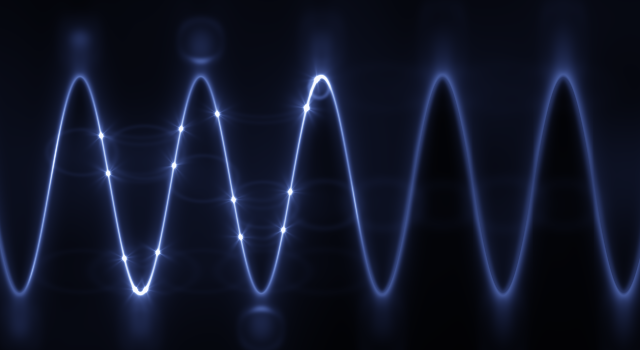
Give the GLSL for this background, as a Shadertoy shader.

```glsl
// A glowing blue sine filament with star sparks, faint caustic rings and dark haze.

#define PERIOD 0.3452
#define FIRST_CREST 0.2286
#define MID_HEIGHT 0.4714
#define AMPLITUDE 0.310
#define CORE_WIDTH 0.0029
#define SPARK_SIZE 0.0066
#define HAZE_LEVEL 0.078
#define RING_LEVEL 0.055
#define FLARE_LENGTH 0.050
#define TINT vec3(0.38, 0.52, 1.10)

const float TAU = 6.2831853;

float hash(vec2 p) {
    vec3 q = fract(vec3(p.xyx) * 0.1031);
    q += dot(q, q.yzx + 33.33);
    return fract((q.x + q.y) * q.z);
}

float noise(vec2 p) {
    vec2 cell = floor(p), t = fract(p);
    t = t * t * (3.0 - 2.0 * t);
    return mix(mix(hash(cell), hash(cell + vec2(1, 0)), t.x),
               mix(hash(cell + vec2(0, 1)), hash(cell + vec2(1, 1)), t.x), t.y);
}

float bell(float x, float width) {
    x /= width;
    return exp(-x * x);
}

float waveHeight(float x) {
    return MID_HEIGHT + AMPLITUDE * cos(TAU * (x - FIRST_CREST) / PERIOD);
}

// Soft elliptic outline with a faint fill
float ring(vec2 p, vec2 radius, float width) {
    float q = length(p / radius);
    return bell((q - 1.0) * min(radius.x, radius.y), width)
         + 0.35 * (1.0 - smoothstep(0.2, 1.2, q));
}

// Hot core, small halo and thin rays
float spark(vec2 p, float seed) {
    float r = length(p), a = atan(p.y, p.x + 1e-6);
    float rays = pow(abs(cos(a * 3.0 + seed * 6.0)), 16.0)
               + pow(abs(cos(a * 2.0 - seed * 9.0)), 24.0);
    return 3.0 * bell(r, SPARK_SIZE) + 0.42 * exp(-r / 0.022)
         + 0.45 * rays * exp(-r / 0.016);
}

// The line: thin and hot at left, wide and soft at right
float filament(vec2 p) {
    float phase = TAU * (p.x - FIRST_CREST) / PERIOD;
    float c = cos(phase);
    float dy = p.y - waveHeight(p.x);
    float slope = AMPLITUDE * TAU / PERIOD * sin(phase);
    float d = abs(dy) / sqrt(1.0 + slope * slope);
    float sharp = smoothstep(0.02, 0.16, p.x) * (1.0 - smoothstep(0.92, 1.08, p.x));
    float blur = smoothstep(0.9, 1.6, p.x);

    float hot = bell(p.x - FIRST_CREST - 0.5 * PERIOD, 0.034)
              + bell(p.x - FIRST_CREST - 2.0 * PERIOD + 0.006, 0.034);
    float glint = bell(p.x - 0.157, 0.012) + bell(p.x - 1.015, 0.012) + bell(p.x - 0.09, 0.012);
    float gain = mix(1.15, 0.35, smoothstep(0.5, 1.0, abs(c))) + 2.2 * hot;
    float v = (sharp * gain + 0.7 * glint) * bell(d, CORE_WIDTH * (1.0 + 0.6 * hot));
    v += mix(0.36, 0.24, blur) * bell(d, mix(0.008, 0.013, blur));
    v += (0.22 + 0.25 * hot - 0.06 * blur) * exp(-d / 0.022);

    // One-sided flare past crests and troughs, stretched along the vertical
    float outside = smoothstep(-0.004, 0.008, dy * c);
    float tip = pow(abs(c), 6.0);
    float reach = FLARE_LENGTH * (0.7 + 0.5 * blur);
    v += outside * (0.14 + 0.18 * blur + 0.16 * tip) * exp(-abs(dy) / reach);
    return v;
}

// Caustic arcs and halos past every extreme
float tipHalos(vec2 p) {
    float halfPeriod = 0.5 * PERIOD;
    float n = floor((p.x - FIRST_CREST) / halfPeriod + 0.5);
    float side = 1.0 - 2.0 * mod(abs(n), 2.0);
    float dx = p.x - FIRST_CREST - n * halfPeriod;
    float outward = (p.y - MID_HEIGHT) * side - AMPLITUDE;
    float strong = bell(n - 2.5, 0.8);
    float blur = smoothstep(3.0, 6.0, n);
    float v = 0.75 * strong * bell(dx, 0.026)
            * bell(outward - 0.044 - 7.0 * dx * dx, 0.009);
    v += 0.17 * bell(dx, 0.034) * bell(outward - 0.090, 0.050) * (1.0 - 0.8 * blur);
    v += 0.16 * bell(n, 0.6) * bell(dx, 0.030) * bell(outward - 0.11, 0.025);
    vec2 size = vec2(0.068, 0.062) + blur * vec2(0.020, 0.045);
    float halo = ring(vec2(dx, outward - 0.10), size, mix(0.026, 0.007, strong));
    float edge = 1.0 - smoothstep(0.045, 0.086, abs(dx));
    return v + RING_LEVEL * (0.5 + strong) * halo * edge;
}

// Ellipses strung along the middle of the wave
float innerRings(vec2 p) {
    float v = 0.0;
    for (int i = 0; i < 9; i++) {
        float k = float(i), seed = hash(vec2(k, 7.0));
        float far = smoothstep(3.0, 6.0, k);
        vec2 center = vec2(FIRST_CREST + 0.5 * PERIOD * k + 0.02 * (seed - 0.3),
                           mix(0.565, 0.415, smoothstep(1.0, 3.0, k)));
        vec2 size = vec2(0.070 + 0.05 * seed, 0.045 + 0.035 * seed);
        float level = RING_LEVEL * mix(1.1, 0.5, far);
        v += level * ring(p - center, size, mix(0.006, 0.020, far));
        center.y = mix(0.225, 0.75, step(4.5, k));
        v += 0.4 * level * ring(p - center, size.yx * vec2(2.0, 0.6), mix(0.008, 0.02, far));
    }
    return v;
}

// Mirrored spark pairs around two troughs, joined by shallow arcs
float sparkPairs(vec2 p) {
    float v = 0.0;
    for (int i = 0; i < 12; i++) {
        float trough = float(i / 6), k = float((i / 2) % 3), side = float(i % 2) * 2.0 - 1.0;
        float swing = (2.0 * trough - 1.0) * (k == 1.0 ? -1.0 : 1.0);
        float offset = PERIOD * (0.157 + 0.0966 * k + 0.0193 * swing);
        float middle = FIRST_CREST + PERIOD * (trough + 0.5) + 0.002;
        float x = middle + side * offset;
        v += spark(p - vec2(x, waveHeight(x)), hash(vec2(float(i), 3.0)));
        float dx = p.x - middle;
        float arc = p.y - waveHeight(x) + 0.025 * (1.0 - dx * dx / (offset * offset));
        v += 0.035 * bell(arc, 0.007) * (1.0 - smoothstep(0.7, 1.2, abs(dx) / offset));
    }
    // Clusters at the hot trough and the hot crest
    for (int i = 0; i < 4; i++) {
        float k = float(i);
        float x = FIRST_CREST + (i < 2 ? 0.5 : 1.92) * PERIOD + (mod(k, 2.0) - 0.5) * 0.030;
        v += 0.8 * spark(p - vec2(x, waveHeight(x)), hash(vec2(k, 11.0)));
    }
    vec2 eye = vec2(FIRST_CREST + 1.98 * PERIOD, MID_HEIGHT + 0.9 * AMPLITUDE);
    return v + 0.45 * ring(p - eye, vec2(0.028, 0.030), 0.006);
}

void mainImage(out vec4 fragColor, in vec2 fragCoord) {
    vec2 p = fragCoord / iResolution.y;

    // Haze: darker under the wave at right and toward the borders
    float above = smoothstep(-0.06, 0.08, p.y - waveHeight(p.x));
    float right = smoothstep(0.7, 1.1, p.x);
    float haze = HAZE_LEVEL * mix(1.0, 0.3 + 1.0 * above, right);
    haze *= 0.6 + 0.8 * noise(p * vec2(5.0, 4.0));
    haze *= 0.35 + 0.65 * bell(p.y - 0.5, 0.5);
    haze += 0.035 * bell(p.x - 0.6, 0.45) * bell(p.y - 0.45, 0.35);

    float light = haze + filament(p) + tipHalos(p) + innerRings(p) + sparkPairs(p);

    // Blue exposure curve that burns out to white
    vec3 color = 1.0 - exp(-light * TINT);
    color = mix(color, vec3(0.97, 0.98, 1.0), smoothstep(1.2, 3.2, light));
    fragColor = vec4(color, 1.0);
}
```
